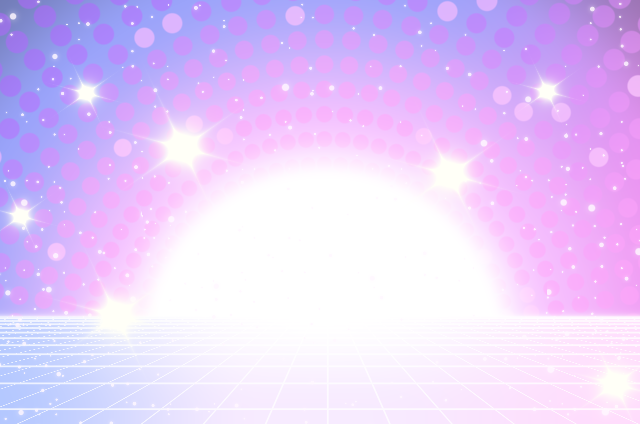
Give the GLSL for this background, as a WebGL 1 fragment shader.

```glsl
precision highp float;
// A pastel neon sunrise: a white half disc glows over a perspective grid floor.
// The sky holds polar rings of dots; flares and hashed specks lie over it all.
// Coordinates are in canvas heights, measured from the lower left corner.
uniform vec2 u_resolution;

const float TAU = 6.2831853;
const float HORIZON = 0.253;
const vec2 SUN = vec2(0.765, 0.176);

float hash(vec2 p) {
  return fract(sin(dot(p, vec2(127.1, 311.7))) * 43758.5453);
}

// Distance to the nearest integer
float gridDistance(float x) {
  return abs(fract(x + 0.5) - 0.5);
}

vec3 skyColor(float r, float warmth) {
  vec3 blue = vec3(0.60, 0.64, 0.98);
  vec3 rose = vec3(0.93, 0.57, 0.94);
  vec3 halo = vec3(0.97, 0.76, 1.0);
  vec3 color = mix(blue, rose, warmth);
  color *= mix(vec3(1.0), vec3(0.74, 0.76, 0.73), smoothstep(0.87, 1.15, r));
  return mix(color, halo, 1.0 - smoothstep(0.48, 0.92, r));
}

// Rings of dots at equal angles: colour and opacity
vec4 ringDots(vec2 q, float r, float warmth, float soft) {
  const float SPACING = 0.0588;
  const float COUNT = 72.0;
  float ring = floor((r - 0.0255) / SPACING + 0.5);
  float ringRadius = ring * SPACING + 0.0255;
  float spoke = floor(atan(q.x, q.y) * COUNT / TAU + 0.5);
  float angle = spoke * TAU / COUNT;
  float d = length(q - ringRadius * vec2(sin(angle), cos(angle)));
  float size = 0.0112 + 0.0148 * ringRadius;
  float mask = 1.0 - smoothstep(size - soft, size + soft, d);
  float bright = step(0.95, hash(vec2(ring, spoke)));
  float pinkness = max(warmth, 1.0 - smoothstep(0.62, 0.98, ringRadius));
  vec3 color = mix(vec3(0.70, 0.40, 1.0), vec3(1.0, 0.65, 0.98), pinkness);
  color = mix(color, vec3(1.0, 0.86, 1.0), bright * 0.65);
  return vec4(color, mask * (0.55 + 0.25 * bright));
}

// Floor tint with evenly spaced lines seen in perspective
vec3 floorColor(vec2 p, float soft) {
  vec3 color = mix(vec3(0.70, 0.78, 1.0), vec3(0.97, 0.92, 1.0),
                   smoothstep(-0.05, 0.62, p.x));
  color = mix(color, vec3(1.0, 0.86, 0.99), smoothstep(0.85, 1.5, p.x));
  float drop = 0.333 - p.y;
  float depth = 1.0 / drop;
  float across = gridDistance((p.x - 0.773) * depth / 0.44) * 0.44 * drop;
  float along = gridDistance((depth - 3.355) / 0.86) * 0.86 * drop * drop;
  float line = 1.0 - smoothstep(0.0006, 0.0012 + soft, min(across, along));
  color = mix(color, vec3(1.0), line * 0.75);
  float glow = exp(-pow((p.x - SUN.x) / 0.46, 2.0));
  return mix(color, vec3(1.0), glow * smoothstep(0.03, HORIZON, p.y));
}

// Round core with three crossing rays
float flare(vec2 p, vec2 center, float size) {
  vec2 q = (p - center) / size;
  float light = 1.1 * exp(-dot(q, q) * 9.0) + 0.25 * exp(-dot(q, q) * 2.5);
  for (int i = 0; i < 3; i++) {
    float angle = -1.13 + 0.87 * float(i);
    vec2 axis = vec2(cos(angle), sin(angle));
    float along = abs(dot(q, axis));
    float across = abs(axis.x * q.y - axis.y * q.x);
    float width = 0.012 + 0.045 * max(0.0, 1.0 - along);
    light += 0.65 * exp(-across / width) * exp(-along * along * 1.6);
  }
  return min(light, 1.0);
}

// One jittered speck per cell, present by chance
float specks(vec2 p, float cells, float size, float chance) {
  vec2 cell = floor(p * cells);
  vec2 jitter = vec2(hash(cell + 3.7), hash(cell + 19.3));
  vec2 center = (cell + 0.2 + 0.6 * jitter) / cells;
  float radius = size * (0.5 + 0.5 * hash(cell + 41.1));
  float d = length(p - center) / radius;
  float light = 1.0 - smoothstep(0.5, 1.0, d) + 0.3 * exp(-d * d * 0.6);
  return min(light, 1.0) * step(hash(cell + 71.9), chance);
}

void main() {
  vec2 p = gl_FragCoord.xy / u_resolution.y;
  float soft = 1.0 / u_resolution.y;
  vec2 q = p - SUN;
  float r = length(q);
  float warmth = smoothstep(0.6, 1.6, p.x - 0.6 * (p.y - 0.5));

  // Sky, dots and sun
  vec3 sky = skyColor(r, warmth);
  vec4 dots = ringDots(q, r, warmth, soft);
  sky = mix(sky, dots.rgb, dots.a);
  float beyond = max(0.0, r - 0.395);
  sky = mix(sky, vec3(1.0), exp(-beyond * beyond * 130.0));

  // Floor and horizon glow
  vec3 ground = floorColor(min(p, vec2(10.0, HORIZON)), soft);
  vec3 color = mix(ground, sky, smoothstep(-soft, soft, p.y - HORIZON));
  color = mix(color, vec3(1.0), 0.75 * exp(-abs(p.y - HORIZON) / 0.006));

  // Scattered specks, thicker toward the lower sides
  float side = smoothstep(0.2, 0.7, abs(q.x)) * (1.0 - smoothstep(0.4, 1.0, p.y));
  float light = specks(p, 11.0, 0.011, 0.10 + 0.30 * side);
  light = max(light, specks(p + 5.3, 19.0, 0.006, 0.18 + 0.30 * side));
  light = max(light, specks(p + 9.1, 29.0, 0.0035, 0.15 + 0.25 * side));
  color = mix(color, vec3(1.0, 0.97, 1.0), 0.85 * light);

  // Flares
  float stars = flare(p, vec2(0.431, 0.651), 0.135);
  stars = max(stars, flare(p, vec2(1.061, 0.588), 0.125));
  stars = max(stars, flare(p, vec2(0.275, 0.255), 0.130));
  stars = max(stars, flare(p, vec2(1.451, 0.094), 0.105));
  stars = max(stars, flare(p, vec2(0.204, 0.780), 0.065));
  stars = max(stars, flare(p, vec2(1.290, 0.784), 0.065));
  stars = max(stars, flare(p, vec2(0.049, 0.490), 0.065));
  color = mix(color, vec3(1.0, 1.0, 0.97), stars);
  gl_FragColor = vec4(color, 1.0);
}
```
